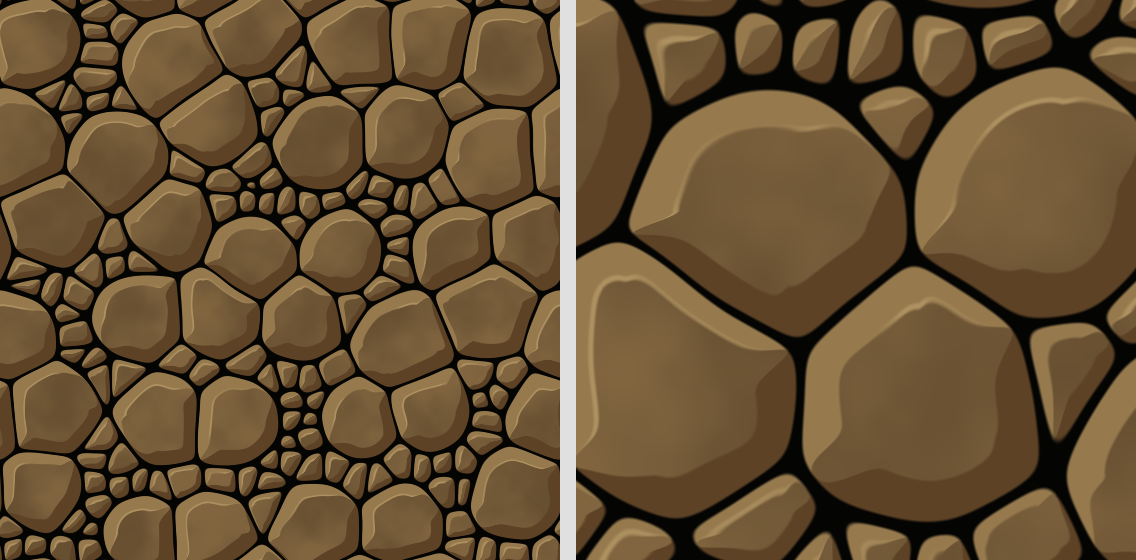
Left, the full canvas; right, a detail of the centre.
Write a three.js fragment shader that draws this texture.

```glsl
// Seamless cartoon cobblestone: big bevelled brown stones with pebbles in the gaps and black joints.
varying vec2 vUv;

const float STONE_GRID = 6.0;
const float PEBBLE_GRID = 26.0;
const float MIN_GAP = 0.0025;     // room a pebble needs between big stones
const float ROUNDING = 220.0;     // higher gives sharper stone corners
const float EDGE_BLUR = 0.0011;
const vec2 LIGHT_DIR = vec2(-0.6, 0.8);

const vec3 JOINT = vec3(0.015, 0.015, 0.01);
const vec3 SHADE = vec3(0.365, 0.26, 0.148);
const vec3 FACE_DARK = vec3(0.405, 0.312, 0.192);
const vec3 FACE_LIGHT = vec3(0.505, 0.398, 0.25);
const vec3 LIT = vec3(0.59, 0.48, 0.305);
const vec3 GLINT = vec3(0.68, 0.57, 0.38);

// Hash of a grid cell that wraps after a whole period
float hash(vec2 cell, float period, float seed) {
  vec2 wrapped = floor(mod(cell + 0.5, period));
  return fract(sin(dot(wrapped + seed, vec2(127.1, 311.7)) + seed) * 43758.5453);
}

float noise(vec2 uv, float period, float seed) {
  vec2 cell = floor(uv * period);
  vec2 f = fract(uv * period);
  f = f * f * (3.0 - 2.0 * f);
  float low = mix(hash(cell, period, seed), hash(cell + vec2(1.0, 0.0), period, seed), f.x);
  float high = mix(hash(cell + vec2(0.0, 1.0), period, seed), hash(cell + 1.0, period, seed), f.x);
  return mix(low, high, f.y);
}

float clouds(vec2 uv) {
  float sum = 0.0;
  float amplitude = 0.5;
  float period = 9.0;
  for (int i = 0; i < 4; i++) {
    sum += amplitude * noise(uv, period, 3.0 + period);
    amplitude *= 0.5;
    period *= 2.0;
  }
  return sum / 0.9375;
}

// Jittered site: xy is the centre, z the squared radius; odd rows may be staggered
vec3 site(vec2 cell, float grid, float stagger, float jitter, vec2 radii, float seed) {
  vec2 offset = vec2(hash(cell, grid, seed), hash(cell, grid, seed + 5.3)) - 0.5;
  offset.x += stagger * (mod(cell.y, 2.0) - 0.5);
  float radius = mix(radii.x, radii.y, hash(cell, grid, seed + 9.7));
  return vec3((cell + 0.5 + jitter * offset) / grid, radius * radius);
}

// Offset of the i-th cell in a 5 by 5 neighbourhood
vec2 neighbour(int i) {
  float n = float(i);
  float row = floor((n + 0.5) / 5.0);
  return vec2(n - 5.0 * row, row) - 2.0;
}

// Circle power: squared distance less squared radius
float power(vec2 p, vec3 stone) {
  vec2 d = p - stone.xy;
  return dot(d, d) - stone.z;
}

float inside(float d) {
  return smoothstep(-EDGE_BLUR, EDGE_BLUR, d);
}

void main() {
  // Slight waviness of the outlines
  vec2 p = vUv + 0.009 * (vec2(noise(vUv, 14.0, 1.0), noise(vUv, 14.0, 2.0)) - 0.5);

  // Collect big stones, then pebbles that fit into the gaps between them
  vec3 stones[50];
  for (int i = 0; i < 25; i++) {
    vec2 cell = floor(p * STONE_GRID) + neighbour(i);
    stones[i] = site(cell, STONE_GRID, 0.5, 0.52, vec2(0.07, 0.088), 11.0);
  }
  for (int i = 0; i < 25; i++) {
    vec2 cell = floor(p * PEBBLE_GRID) + neighbour(i);
    vec3 pebble = site(cell, PEBBLE_GRID, 0.0, 0.55, vec2(0.004, 0.022), 23.0);
    float gap = 1.0;
    for (int j = 0; j < 25; j++) gap = min(gap, power(pebble.xy, stones[j]));
    if (gap < MIN_GAP) pebble.z = -10.0;
    stones[i + 25] = pebble;
  }

  // Find the stone that owns this point
  vec3 owner = stones[0];
  float ownPower = 100.0;
  float size = 1.0;
  for (int i = 0; i < 50; i++) {
    float candidate = power(p, stones[i]);
    if (candidate < ownPower) {
      ownPower = candidate;
      owner = stones[i];
      size = i < 25 ? 1.0 : 0.4;
    }
  }

  // Rounded distance to the joint and blended outward normal
  float total = 0.0;
  vec2 normal = vec2(0.0);
  for (int i = 0; i < 50; i++) {
    vec2 across = stones[i].xy - owner.xy;
    float span = length(across);
    if (span > 0.0001) {
      float weight = exp(-ROUNDING * (power(p, stones[i]) - ownPower) / (2.0 * span));
      total += weight;
      normal += weight * across / span;
    }
  }
  float edge = -log(total) / ROUNDING;
  float facing = dot(normal / total, LIGHT_DIR);

  // Bevel: lit towards the light, shaded away from it, tapering in between
  float joint = 0.0019 + 0.0014 * noise(vUv, 30.0, 4.0);
  float lit = smoothstep(-0.04, 0.04, facing);
  float width = size * mix(0.023, 0.02, lit) * smoothstep(0.0, 0.6, abs(facing));
  width *= 0.8 + 0.4 * noise(vUv, 20.0, 6.0);
  float rim = edge - joint - width;

  vec3 color = mix(FACE_DARK, FACE_LIGHT, smoothstep(0.22, 0.78, clouds(vUv)));
  color = mix(mix(SHADE, LIT, lit), color, inside(rim));
  float glint = inside(0.0014 - abs(rim)) * smoothstep(0.2, 0.5, facing);
  color = mix(color, GLINT, glint * smoothstep(0.15, 0.5, noise(vUv, 16.0, 8.0)));
  color = mix(JOINT, color, inside(edge - joint));
  gl_FragColor = vec4(color, 1.0);
}
```
